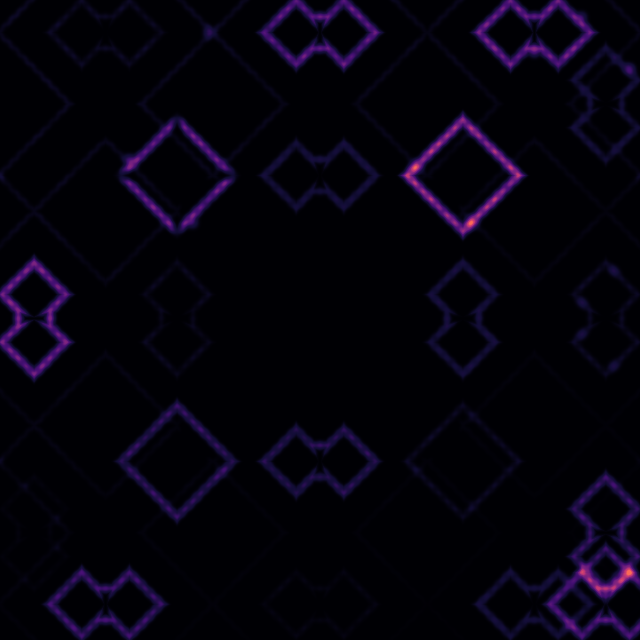
This pattern is drawn by a Shadertoy shader. Its source:

```glsl
// Glowing beaded diamonds and twin-lobed loops on a dark square lattice.

const float CELLS = 80.6;   // beads across the canvas
const float PITCH = 18.0;   // beads between lattice nodes
const float TAU = 6.2831853;

float diamond(vec2 p, float radius) {
    return (abs(p.x) + abs(p.y) - radius) * 0.7071;
}

// Two overlapping diamonds joined by a flat neck
float twinLoop(vec2 p) {
    vec2 q = abs(p);
    float lobes = diamond(vec2(q.x - 3.0, q.y), 4.0);
    float neck = max(q.y - 2.0, q.x - 1.0);
    return min(lobes, neck);
}

float glowLine(float d, float width) {
    return exp(-d * d / (width * width));
}

float spark(vec2 p, vec3 placeGain) {
    vec2 q = p - placeGain.xy;
    return placeGain.z * exp(-dot(q, q) * 2.0);
}

// Bead rhythm with a slow uneven brightness
float beads(vec2 p) {
    float rhythm = 0.84 + 0.08 * (cos(TAU * p.x) + cos(TAU * p.y));
    float drift = sin(p.x * 1.3 + p.y * 0.7) + sin(p.y * 1.9 - p.x * 0.6);
    return rhythm * (1.0 + 0.09 * drift);
}

vec3 heat(float t) {
    vec3 c = mix(vec3(0.0, 0.0, 0.015), vec3(0.07, 0.05, 0.21), smoothstep(0.0, 0.12, t));
    c = mix(c, vec3(0.27, 0.06, 0.45), smoothstep(0.1, 0.33, t));
    c = mix(c, vec3(0.47, 0.13, 0.50), smoothstep(0.3, 0.5, t));
    c = mix(c, vec3(0.76, 0.22, 0.46), smoothstep(0.48, 0.72, t));
    return mix(c, vec3(0.99, 0.42, 0.34), smoothstep(0.7, 1.0, t));
}

// Faint large diamonds forming a border strip along x
float borderStrip(vec2 p) {
    vec2 q = mod(p, vec2(27.0, PITCH)) - vec2(13.5, 9.0);
    float outside = smoothstep(17.0, 18.0, abs(p.y));
    return glowLine(diamond(q, 9.0), 0.5) * outside;
}

float cornerDiamonds(vec2 p) {
    vec4 gains = vec4(0.24, 0.07, 0.43, 0.64);
    float light = 0.0;
    for (int i = 0; i < 4; i++) {
        vec2 side = vec2(i % 2, i / 2) * 2.0 - 1.0;
        vec2 q = p - side * PITCH;
        float tip = smoothstep(0.0, 0.9, min(abs(q.x), abs(q.y)));
        float gap = i == 2 ? 0.25 + 0.75 * tip : 1.0;
        light += gains[i] * gap * glowLine(diamond(q, 7.0), 0.55);
    }
    return light;
}

float loopRing(vec2 p) {
    // Per axis: three on the far side, three on the near side, two inner
    float gains[16] = float[16](
        0.07, 0.40, 0.46, 0.29, 0.04, 0.13, 0.14, 0.21,
        0.26, 0.07, 0.12, 0.03, 0.49, 0.00, 0.14, 0.06);
    float light = 0.0;
    for (int i = 0; i < 16; i++) {
        int slot = i % 8;
        bool inner = slot > 5;
        float along = inner ? 0.0 : float(slot % 3 - 1) * 27.0;
        float across = inner ? PITCH : 2.0 * PITCH;
        if (slot == 7 || (slot > 2 && !inner)) across = -across;
        vec2 q = (i < 8 ? p : p.yx) - vec2(along, across);
        light += gains[i] * glowLine(twinLoop(q), 0.55);
    }
    return light;
}

float sparkles(vec2 p) {
    vec3 sites[9] = vec3[9](
        vec3(12, 19, 0.35), vec3(19, 12, 0.35), vec3(39, -32, 0.45),
        vec3(39, 31.4, 0.22), vec3(-14, 36, 0.16), vec3(-24, 20, 0.18),
        vec3(-16, 12, 0.15), vec3(27, 33.5, 0.16), vec3(33, 38, 0.14));
    float light = 0.0;
    for (int i = 0; i < 9; i++) light += spark(p, sites[i]);
    // Mirrored faint points around the right-hand loop
    vec2 m = vec2(p.x, abs(p.y));
    return light + spark(m, vec3(37, 6, 0.09)) + spark(m, vec3(33, 2, 0.09));
}

void mainImage(out vec4 fragColor, in vec2 fragCoord) {
    float size = min(iResolution.x, iResolution.y);
    vec2 p = (fragCoord - 0.5 * iResolution.xy) / size * CELLS;
    p.y -= 0.2;

    // Border lattice, fading toward the lower right
    float sides = borderStrip(p.yx) * (1.0 - smoothstep(22.0, 24.0, abs(p.y)));
    float fade = 0.042 + 0.022 * p.y / 40.0 - 0.01 * p.x / 40.0;
    float light = fade * (borderStrip(p) + sides);

    // Main outlines
    light += cornerDiamonds(p) + loopRing(p);

    // Dense lower-right knot
    light += 0.36 * glowLine(twinLoop(p - vec2(36, -36)), 0.55);
    light += 0.28 * glowLine(diamond(p - vec2(36, -32), 3.0), 0.5);

    light = light * beads(p) + sparkles(p);
    fragColor = vec4(heat(light), 1.0);
}
```
